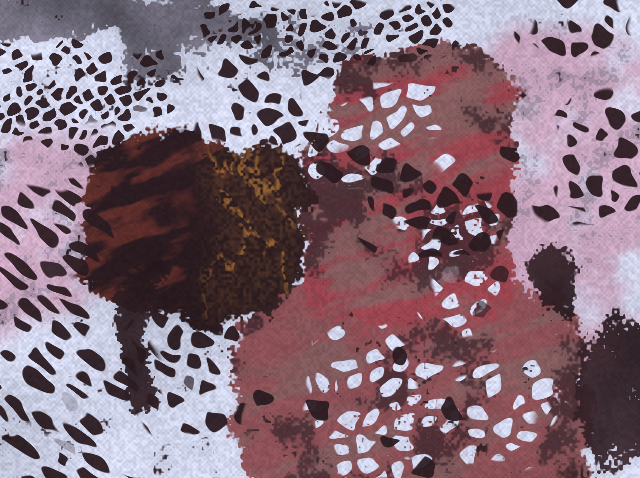
Reproduce this texture procedurally as a WebGL 1 fragment shader.

```glsl
precision highp float;
uniform vec2 u_resolution;

const vec3 PALE = vec3(0.83, 0.85, 0.94);
const vec3 PINK = vec3(0.79, 0.65, 0.75);
const vec3 RED = vec3(0.60, 0.27, 0.31);
const vec3 MAUVE = vec3(0.52, 0.36, 0.37);
const vec3 RUST = vec3(0.37, 0.18, 0.17);
const vec3 OCHRE = vec3(0.62, 0.41, 0.20);
const vec3 GREY = vec3(0.41, 0.39, 0.45);
const vec3 DARK = vec3(0.17, 0.11, 0.13);

float hash(vec2 p) {
  vec3 q = fract(p.xyx * 0.1031);
  q += dot(q, q.yzx + 33.33);
  return fract((q.x + q.y) * q.z);
}

float noise(vec2 p) {
  vec2 i = floor(p), f = fract(p);
  f = f * f * (3.0 - 2.0 * f);
  return mix(mix(hash(i), hash(i + vec2(1, 0)), f.x),
             mix(hash(i + vec2(0, 1)), hash(i + vec2(1, 1)), f.x), f.y);
}

float fbm(vec2 p) {
  float sum = 0.0, amp = 0.53;
  for (int i = 0; i < 4; i++) {
    sum += amp * noise(p);
    p = mat2(1.6, 1.2, -1.2, 1.6) * p + 7.3;
    amp *= 0.5;
  }
  return sum;
}

vec2 turn(vec2 p, float a) {
  return mat2(cos(a), -sin(a), sin(a), cos(a)) * p;
}

vec2 sitePoint(vec2 cell) {
  return cell + 0.12 + 0.76 * vec2(hash(cell), hash(cell + 51.7));
}

// Rounded Voronoi cells: x = distance to the border, y = cell id
vec2 cells(vec2 p) {
  vec2 base = floor(p), home = base, site = p;
  float nearest = 9.0, sum = 0.0;
  for (int j = -1; j <= 1; j++) for (int i = -1; i <= 1; i++) {
    vec2 cell = base + vec2(i, j), s = sitePoint(cell);
    float d = distance(s, p);
    if (d < nearest) { nearest = d; site = s; home = cell; }
  }
  for (int j = -2; j <= 2; j++) for (int i = -2; i <= 2; i++) {
    vec2 s = sitePoint(home + vec2(i, j)), way = s - site;
    if (dot(way, way) > 0.0001)
      sum += exp(-16.0 * dot(0.5 * (s + site) - p, normalize(way)));
  }
  return vec2(-log(sum) / 16.0, hash(home + 17.0));
}

// Printed spots; density selects which cells are filled
float spots(vec2 p, float scale, float angle, float stretch, float gap, float density) {
  vec2 q = turn(p, angle) * scale * vec2(1.0 / stretch, 1.0);
  q += 0.35 * vec2(noise(q * 1.7), noise(q * 1.7 + 40.0));
  vec2 c = cells(q);
  float border = gap + 0.13 * fract(c.y * 7.0);
  return smoothstep(0.0, 0.05, c.x - border) * smoothstep(0.0, 0.08, density - c.y);
}

// Soft rounded block, one inside and zero outside
float field(vec2 p, vec2 centre, vec2 size) {
  float r = 0.7 * min(size.x, size.y);
  float d = length(max(abs(p - centre) - size + r, 0.0)) - r;
  return smoothstep(0.045, -0.045, d);
}

float paint(float amount, float wear) {
  return smoothstep(0.42, 0.58, amount + wear);
}

void main() {
  vec2 p = gl_FragCoord.xy / u_resolution.y;
  vec2 q = p + 0.13 * (vec2(fbm(p * 6.0), fbm(p * 6.0 + 30.0)) - 0.5);
  float cloud = fbm(p * 9.0 + 4.0);
  float grain = noise(p * 170.0);
  float wear = 1.3 * (fbm(p * 18.0) - 0.5) + 0.5 * (grain - 0.5);
  float streak = fbm(turn(p, 0.35) * vec2(7.0, 26.0));

  // Pale cloth with pink washes
  float wash = max(field(q, vec2(1.18, 0.58), vec2(0.20, 0.36)), field(q, vec2(0.08, 0.52), vec2(0.15, 0.20)));
  vec3 col = mix(PALE, PINK, wash * smoothstep(0.25, 0.6, cloud + 0.1));
  col = mix(col, GREY, 0.45 * paint(0.2 * wash + 0.1, wear));

  // Grey dry-brushed corner and smudges
  float smoke = max(field(q, vec2(0.25, 0.97), vec2(0.28, 0.06)), field(q, vec2(0.30, 0.89), vec2(0.06, 0.06)));
  smoke = max(smoke, 0.55 * field(q, vec2(0.58, 0.92), vec2(0.22, 0.08)));
  col = mix(col, GREY * (0.6 + 0.7 * cloud), 0.9 * paint(smoke, wear));

  // Red, mauve and rust paint
  float lower = paint(field(q, vec2(0.88, 0.17), vec2(0.37, 0.24)), wear * 0.8);
  float upper = paint(field(q, vec2(0.86, 0.60), vec2(0.21, 0.29)), wear * 0.8);
  vec3 redPaint = mix(MAUVE, RED, smoothstep(0.38, 0.60, streak));
  col = mix(col, mix(MAUVE, redPaint, 0.45), lower);
  col = mix(col, redPaint, upper);
  float stain = max(upper, lower);
  col = mix(col, DARK * 1.3, 0.75 * stain * smoothstep(0.54, 0.68, fbm(p * 11.0 + 9.0) + 0.22 * (grain - 0.5)));
  float block = paint(field(q, vec2(0.41, 0.53), vec2(0.25, 0.18)), wear * 0.7);
  float shade = smoothstep(0.27, 0.42, q.x + 0.5 * (cloud - 0.5));
  vec3 brown = mix(RUST, DARK, clamp(shade + smoothstep(0.5, 0.65, streak), 0.0, 1.0));
  float vein = smoothstep(0.07, 0.0, abs(fbm(turn(q, 0.4) * vec2(24.0, 6.0)) - 0.5));
  float gilded = field(q, vec2(0.54, 0.53), vec2(0.10, 0.18));
  brown = mix(brown, OCHRE, gilded * (0.65 * vein * smoothstep(0.25, 0.6, grain) + 0.25 * grain));
  col = mix(col, brown, block);

  // Pale spots on the painted ground
  float light = max(field(q, vec2(0.79, 0.73), vec2(0.13, 0.07)), field(q, vec2(0.78, 0.16), vec2(0.12, 0.14)));
  light = max(light, field(q, vec2(0.95, 0.46), vec2(0.07, 0.13)));
  light = max(light, 0.75 * field(q, vec2(1.04, 0.14), vec2(0.12, 0.12)));
  float chips = spots(p, 25.0, 0.4, 1.25, 0.09, light * 0.85);
  col = mix(col, PALE, chips * smoothstep(0.05, 0.25, grain + cloud - 0.35));

  // Dark spots: round, fine and elongated
  float bold = max(field(q, vec2(1.26, 0.67), vec2(0.10, 0.14)), field(q, vec2(1.20, 0.94), vec2(0.12, 0.08)));
  bold = max(bold, field(q, vec2(0.53, 0.79), vec2(0.11, 0.07)));
  bold = max(bold, field(q, vec2(0.42, 0.22), vec2(0.10, 0.14)));
  bold = max(bold, field(q, vec2(0.91, 0.57), vec2(0.15, 0.07)));
  bold = max(bold, 0.12 * stain);
  float fine = max(field(q, vec2(0.14, 0.80), vec2(0.20, 0.10)), field(q, vec2(0.68, 0.94), vec2(0.25, 0.07)));
  float slant = field(q, vec2(0.14, 0.28), vec2(0.18, 0.36));
  float ink = spots(p, 23.0, -0.5, 1.25, 0.08, bold * 0.9);
  ink = max(ink, spots(p + 3.0, 40.0, 0.5, 1.3, 0.07, fine * 0.85));
  ink = max(ink, spots(p + 8.0, 29.0, -0.65, 2.3, 0.09, slant * 0.75));
  col = mix(col, DARK, 0.95 * ink);

  // Charcoal patches
  float coal = max(field(q, vec2(1.31, 0.18), vec2(0.09, 0.17)), field(q, vec2(1.15, 0.41), vec2(0.04, 0.07)));
  coal = max(coal, field(q, vec2(0.31, 0.30), vec2(0.03, 0.13)));
  col = mix(col, DARK * (0.7 + 0.8 * cloud), 0.93 * paint(coal, wear));

  // Woven cloth relief and broad folds
  float weave = sin(p.x * 620.0) * sin(p.y * 620.0);
  col *= 0.97 + 0.03 * weave + 0.16 * (grain - 0.5) + 0.22 * (fbm(p * 3.0) - 0.5);
  gl_FragColor = vec4(clamp(col, 0.0, 1.0), 1.0);
}
```
